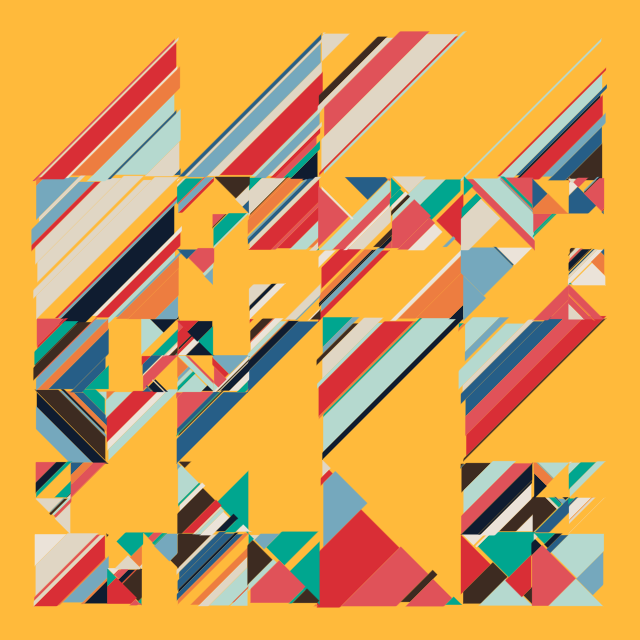
Reproduce this background procedurally as a Shadertoy shader.

```glsl
// Striped right triangles set in a square grid on a warm flat ground.
// Some cells split into quarters, up to twice; each leaf cell holds up to two
// triangles cut into diagonal bands whose ends slip slightly along the stripe.

const uint SEED = 29u;
const int GRID = 4;               // coarse cells per side
const uint SPLIT_MASK = 0x0E3Bu;  // coarse cells that are divided, bottom row first
const float SPLIT_AGAIN = 0.28;   // chance that a quarter divides once more
const float MARGIN = 0.0555;      // empty border of the canvas
const float SLIP = 0.03;          // largest shift of a band, in cell sizes
const float THIN_BAND = 0.018;
const float WIDE_BAND = 0.27;
const float EDGE_PIXELS = 1.2;    // edge softness
const int MAX_BANDS = 20;
const float GROUND_CHANCE = 0.09; // bands left open
const vec3 GROUND = vec3(1.0, 0.73, 0.23);

const int INKS = 11;
const vec3 INK[INKS] = vec3[INKS](
    vec3(0.06, 0.11, 0.19),   // navy
    vec3(0.24, 0.17, 0.13),   // brown
    vec3(0.85, 0.18, 0.21),   // red
    vec3(0.88, 0.32, 0.35),   // coral
    vec3(0.93, 0.49, 0.25),   // orange
    vec3(0.92, 0.89, 0.85),   // cream
    vec3(0.88, 0.84, 0.77),   // sand
    vec3(0.71, 0.85, 0.81),   // mint
    vec3(0.46, 0.66, 0.74),   // sky
    vec3(0.00, 0.65, 0.56),   // teal
    vec3(0.15, 0.37, 0.53));  // blue

// Integer permutation generator; advances its state on every call.
float rnd(inout uint state) {
    state = state * 747796405u + 2891336453u;
    uint w = ((state >> ((state >> 28u) + 4u)) ^ state) * 277803737u;
    return float(((w >> 22u) ^ w) >> 8u) / 16777216.0;
}

uint cellKey(ivec2 cell, int level) {
    return uint(cell.x + 64 * cell.y + 4096 * level) + SEED * 65536u;
}

bool isSplit(ivec2 cell, int level) {
    if (level == 0) return ((SPLIT_MASK >> uint(cell.x + GRID * cell.y)) & 1u) == 1u;
    uint state = cellKey(cell, 7);
    return level == 1 && rnd(state) < SPLIT_AGAIN;
}

bool isLeaf(ivec2 cell, int level) {
    if (isSplit(cell, level)) return false;
    if (level > 0 && !isSplit(cell / 2, level - 1)) return false;
    return level < 2 || isSplit(cell / 4, 0);
}

float coverage(float dist, float px) {
    return clamp(dist / px + 0.5, 0.0, 1.0);
}

// Triangle with its right angle at the origin of q, cut into bands.
void drawTriangle(inout vec3 color, vec2 q, bool acrossHypotenuse, int level,
                  float px, inout uint state) {
    vec2 along = acrossHypotenuse ? vec2(1.0, 1.0) : vec2(1.0, -1.0);
    float s = acrossHypotenuse ? 0.5 + 0.5 * (q.x - q.y) : q.x + q.y;
    float slope = acrossHypotenuse ? 0.7071 : 1.4142;
    float widest = WIDE_BAND * (1.0 + 0.8 * float(level));
    float start = 0.0;
    for (int i = 0; i < MAX_BANDS && start < 1.0; i++) {
        float r = rnd(state);
        float end = start + mix(THIN_BAND, widest, r * r);
        vec2 t = q - along * SLIP * (2.0 * rnd(state) - 1.0);
        int ink = min(int(rnd(state) * float(INKS)), INKS - 1);
        bool inked = rnd(state) > GROUND_CHANCE;
        float inside = min(min(t.x, t.y), (1.0 - t.x - t.y) * 0.7071);
        float band = min(s - start, end - s) / slope;
        float alpha = coverage(inside, px) * coverage(band, px);
        if (inked) color = mix(color, INK[ink], alpha);
        start = end;
    }
}

void drawCell(inout vec3 color, vec2 p, ivec2 cell, int level, float px) {
    uint state = cellKey(cell, level);
    float fill = rnd(state);
    vec2 thresholds = level == 0 ? vec2(0.08, 0.93) : vec2(0.28, 0.62);
    int count = int(fill > thresholds.x) + int(fill > thresholds.y);

    // Rising hypotenuses and rising stripes are the more common ones.
    bool flipX = rnd(state) < 0.5;
    bool rising = rnd(state) < 0.62;
    bool flipY = rising ? !flipX : flipX;
    vec2 q = vec2(flipX ? 1.0 - p.x : p.x, flipY ? 1.0 - p.y : p.y);
    for (int i = 0; i < count; i++) {
        bool risingStripes = level == 0 || rnd(state) < 0.72;
        drawTriangle(color, q, risingStripes != rising, level, px, state);
        q = 1.0 - q;
    }
}

void mainImage(out vec4 fragColor, in vec2 fragCoord) {
    float side = min(iResolution.x, iResolution.y);
    vec2 uv = (fragCoord - 0.5 * iResolution.xy) / side + 0.5;
    vec3 color = GROUND;

    // Visit neighbours too, since slipped bands cross cell borders.
    for (int level = 0; level < 3; level++) {
        int cells = GRID << level;
        float scale = float(cells) / (1.0 - 2.0 * MARGIN);
        vec2 g = (uv - MARGIN) * scale;
        for (int k = 0; k < 9; k++) {
            ivec2 cell = ivec2(floor(g)) + ivec2(k % 3, k / 3) - 1;
            if (min(cell.x, cell.y) < 0 || max(cell.x, cell.y) >= cells) continue;
            vec2 p = g - vec2(cell);
            vec2 reach = abs(p - 0.5);
            if (max(reach.x, reach.y) > 0.56 || !isLeaf(cell, level)) continue;
            drawCell(color, p, cell, level, EDGE_PIXELS * scale / side);
        }
    }
    fragColor = vec4(color, 1.0);
}
```
